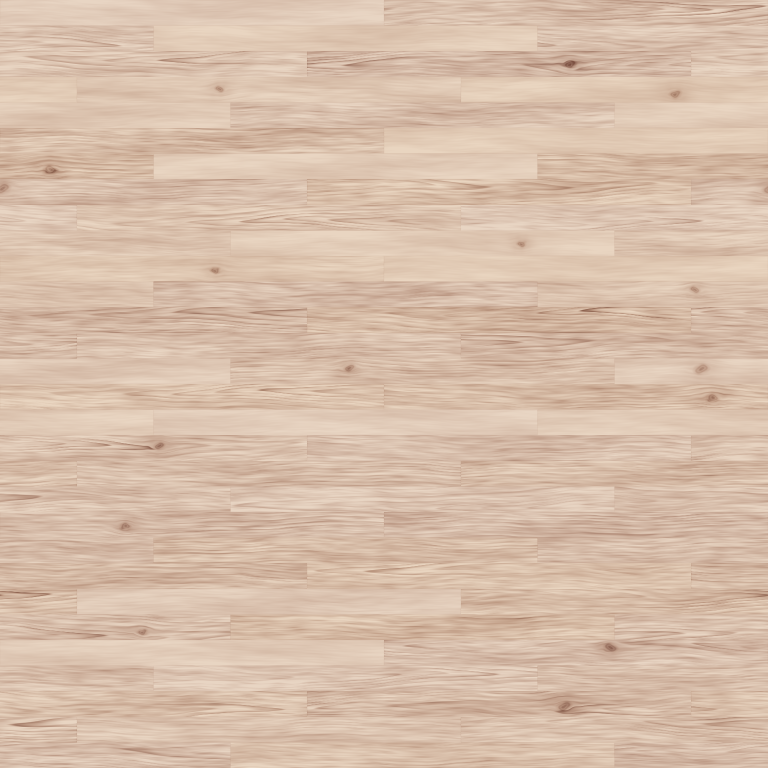
This texture is drawn by a WebGL 2 fragment shader. Its source:

```glsl
#version 300 es
precision highp float;
// Pale strip-wood floor: long planks in thin rows, each row shifted by a fixed step.
// Every plank gets its own tone, hyperbolic growth rings, stretched cellular fibres
// and sometimes a knot that bends the rings. Four samples per pixel smooth the edges.

#define ROWS 30.0          // plank rows up the canvas
#define COLS 2.0           // planks along one row
#define ROW_SHIFT 0.4      // joint shift per row, in plank lengths
#define RING_DENSITY 7.5   // rings per plank height
#define RING_DEPTH 1.45    // contrast of the growth rings
#define FIBRE_DEPTH 0.62   // contrast of the fine fibres
#define DRIFT_DEPTH 0.23   // contrast of slow tone changes
#define KNOT_SHARE 0.2     // share of planks with a knot
#define ARCH_SHARE 0.46    // share of planks with arched grain
#define SEAM_WIDTH 0.001   // seam half width, in canvas units

uniform vec2 u_resolution;
out vec4 fragColor;

const vec3 PALE = vec3(0.89, 0.805, 0.728);
const vec3 TAN = vec3(0.74, 0.60, 0.515);
const vec3 BARK = vec3(0.44, 0.26, 0.20);

float hash(vec2 p) {
    vec3 q = fract(p.xyx * vec3(0.1031, 0.1030, 0.0973));
    q += dot(q, q.yzx + 33.33);
    return fract((q.x + q.y) * q.z);
}

// Distance to the nearest scattered point
float cellular(vec2 p) {
    vec2 base = floor(p);
    float nearest = 4.0;
    for (int j = -1; j <= 1; j++) {
        for (int i = -1; i <= 1; i++) {
            vec2 cell = base + vec2(i, j);
            vec2 point = cell + vec2(hash(cell), hash(cell + 57.3));
            nearest = min(nearest, distance(p, point));
        }
    }
    return nearest;
}

// Slow layered sines for tone drift, about -1 to 1
float drift(vec2 p, float seed) {
    float a = sin(p.x * 0.55 + 1.7 * sin(p.y * 2.3 + seed) + seed);
    float b = sin(p.x * 0.31 - p.y * 5.1 + seed * 1.9);
    float c = sin(p.x * 1.13 + p.y * 8.7 + 1.4 * a + seed * 0.7);
    return 0.42 * a + 0.36 * b + 0.22 * c;
}

vec3 floorColor(vec2 uv) {
    // Plank layout: q is in plank heights, y centred on the plank
    float row = floor((1.0 - uv.y) * ROWS);
    float along = uv.x * COLS - row * ROW_SHIFT;
    vec2 id = vec2(mod(floor(along), COLS), row);
    vec2 q = vec2(fract(along) * ROWS / COLS, fract(uv.y * ROWS) - 0.5);
    vec2 edge = vec2(min(q.x, ROWS / COLS - q.x), 0.5 - abs(q.y)) / ROWS;

    // Character of this plank
    float tone = hash(id + 3.1);
    float seed = hash(id + 11.7) * 40.0;
    float side = hash(id + 37.3) - 0.5;
    float arched = step(hash(id + 23.9), ARCH_SHARE) * step(0.15, tone);
    float knotted = step(hash(id + 51.1), KNOT_SHARE);
    float grainy = mix(smoothstep(0.1, 0.75, tone), 1.0, 0.7 * arched);

    // Knot, with rings flowing around it
    vec2 knotPos = vec2(2.0 + 11.0 * hash(id + 67.7), 0.4 * side);
    float knotSize = 0.6 + 0.5 * hash(id + 71.3);
    vec2 d = (q - knotPos) * vec2(0.7, 1.0) / knotSize;
    d += 0.03 * sin(d.yx * 17.0 + seed);
    float r2 = dot(d, d);
    float r = sqrt(r2);
    vec2 g = q;
    g.y -= knotted * d.y * 0.06 / (r2 + 0.07);
    g.y += 0.08 * sin(q.x * 0.5 + seed) + 0.03 * sin(q.x * 1.4 + seed * 2.3);
    g.y += 0.006 * sin(q.x * 4.1 + seed * 3.1);

    // Growth rings: arches when the axis lies in the plank, else near-straight lines
    float axis = mix(sign(side) * 1.2, side * 0.6, arched);
    float offset = g.y - axis;
    float slope = mix(0.1, 0.42, arched) * sign(hash(id + 83.3) - 0.5);
    float rings = RING_DENSITY * sqrt(offset * offset + 0.005) + slope * q.x + seed;
    rings += 0.4 * sin(rings * 0.9 + seed) + 0.15 * drift(q, seed);
    float phase = fract(rings);
    float late = pow(phase, 3.0) * smoothstep(1.0, 0.86, phase);
    float weight = 0.2 + 0.8 * hash(vec2(floor(rings), seed));
    float patchy = smoothstep(-0.5, 0.6, drift(q * vec2(0.8, 0.5), seed + 5.0));
    float tip = arched * exp(-18.0 * offset * offset);

    // Fibres and thin dark pores, stretched along the plank
    float fibre = cellular(g * vec2(0.8, 11.0) + seed * 7.0) - 0.45;
    float streak = cellular(g * vec2(0.2, 4.5) + seed * 3.0) - 0.45;
    float pore = smoothstep(0.3, 0.05, cellular(g * vec2(0.6, 8.0) + seed * 5.0));

    // Darkness: 0 is pale wood, 1 is tan, above that turns to bark
    float dark = 0.03 + 0.34 * tone + DRIFT_DEPTH * drift(q, seed);
    dark += FIBRE_DEPTH * (0.3 + 0.7 * grainy) * (fibre + 0.7 * streak);
    dark += 0.3 * pore * (0.2 + 0.8 * grainy);
    float ringTone = (0.1 + 0.9 * grainy) * (0.3 + 0.7 * patchy) * (0.8 + 1.1 * tip);
    dark += RING_DEPTH * late * weight * ringTone;
    float core = smoothstep(0.27, 0.05, r) * (0.8 + 0.2 * sin(r * 60.0));
    dark += knotted * (0.35 * exp(-4.0 * r2) + 1.0 * core);
    float seam = smoothstep(SEAM_WIDTH, 0.0, min(edge.x, edge.y));
    dark += seam * (0.1 + 0.1 * patchy);

    vec3 color = mix(PALE, TAN, clamp(dark, -0.15, 1.0));
    color = mix(color, BARK, clamp((dark - 1.0) * 0.7, 0.0, 0.9));
    // Slight warm or cool cast per plank
    return color + (hash(id + 97.9) - 0.5) * vec3(0.004, 0.0, -0.014);
}

void main() {
    vec3 sum = vec3(0.0);
    for (int k = 0; k < 4; k++) {
        vec2 jitter = vec2(k & 1, k >> 1) * 0.5 - 0.25;
        sum += floorColor((gl_FragCoord.xy + jitter) / u_resolution);
    }
    fragColor = vec4(sum * 0.25, 1.0);
}
```
